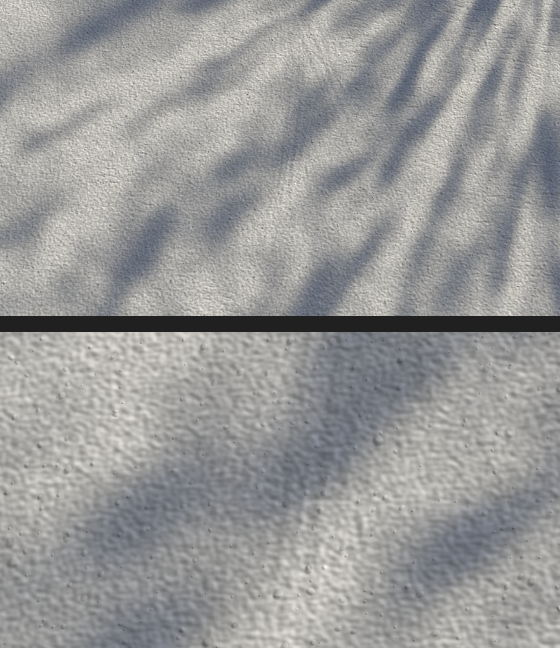
Top: the whole. Bottom: its middle third, enlarged.
Write a Shadertoy shader that draws this texture.

```glsl
// Pale sandy ground with tyre marks, crossed by soft fanning shadows of tree branches.

const vec3 SHADE_COLOR = vec3(0.345, 0.380, 0.448);
const vec3 HALF_COLOR  = vec3(0.550, 0.552, 0.555);
const vec3 SUN_COLOR   = vec3(0.750, 0.740, 0.715);

const vec2  HUB = vec2(1.85, 1.55);        // where the boughs meet, off canvas
const vec2  FAN = vec2(0.22, 1.68);        // angular range of the boughs
const int   BOUGHS = 17;
const float BOUGH_WIDTH = 0.033;
const float DAPPLE = 0.40;
const vec2  LIGHT_DIR = vec2(0.75, 0.66);
const float GRAIN = 0.135;
const float SPECKLE = 0.13;
const float PEBBLE_GRID = 34.0;
const float PEBBLE_SHARE = 0.28;
const vec2  STROKE_CELL = vec2(0.062, 0.021);
const float STROKE_DEPTH = 0.13;
const float RUT_DEPTH = 0.12;

vec2 hash2(vec2 p) {
    vec3 q = fract(vec3(p.xyx) * vec3(0.1031, 0.1030, 0.0973));
    q += dot(q, q.yzx + 33.33);
    return fract((q.xx + q.yz) * q.zy);
}

float corner(vec2 cell, vec2 offset) {
    float angle = 6.2832 * hash2(cell).x;
    return dot(vec2(cos(angle), sin(angle)), offset);
}

float gradientNoise(vec2 p) {
    vec2 i = floor(p), f = fract(p), e = vec2(1.0, 0.0);
    vec2 u = f * f * f * (f * (f * 6.0 - 15.0) + 10.0);
    return mix(mix(corner(i, f), corner(i + e, f - e), u.x),
               mix(corner(i + e.yx, f - e.yx), corner(i + 1.0, f - 1.0), u.x), u.y);
}

// Fraction of sunlight that passes between the boughs.
float sunlight(vec2 p) {
    vec2 d = HUB - p;
    float r = length(d), angle = atan(d.y, d.x), light = 1.0;
    for (int i = 0; i < BOUGHS; i++) {
        float id = float(i);
        vec2 h = hash2(vec2(id, 17.0)), k = hash2(vec2(id, 41.0));
        float aim = mix(FAN.x, FAN.y, (id + 0.1 + 0.8 * h.x) / float(BOUGHS));
        float wander = 0.09 * gradientNoise(vec2(r * 1.5, id * 7.3 + 0.4))
                     + 0.02 * gradientNoise(vec2(r * 6.0, id * 3.7 + 0.6));
        float width = BOUGH_WIDTH * mix(0.7, 1.5, h.y) * (0.4 + 0.6 * r);
        float across = (angle - aim - wander) * r / width;
        float gaps = smoothstep(-0.45, 0.25, gradientNoise(vec2(r * 3.0 + id * 3.1, id * 5.1 + 0.3)));
        light *= 1.0 - mix(0.4, 0.82, k.x) * gaps * exp(-across * across);
    }
    // Foliage: long blurs along the fan, broken by smaller gaps
    float leaves = gradientNoise(vec2(angle * 10.0, r * 3.0))
                 + 0.6 * gradientNoise(vec2(angle * 19.0, r * 8.0) + 4.7);
    float density = DAPPLE * mix(1.35, 0.85, smoothstep(0.7, 1.6, r));
    return light * (1.0 - density * smoothstep(-0.35, 0.45, leaves));
}

// Height of the sand surface.
float sandHeight(vec2 p) {
    return 0.7 * gradientNoise(p * vec2(38.0, 47.0))
         + 0.8 * gradientNoise(p * vec2(83.0, 97.0) + 7.0)
         + 0.9 * gradientNoise(p * vec2(140.0, 160.0) + 19.0);
}

// Scattered stones: bright toward the light, with a small shadow behind.
float pebbles(vec2 p, float grid) {
    p += 0.02 * vec2(gradientNoise(p * 11.0), gradientNoise(p * 11.0 + 31.0));
    vec2 g = p * grid, cell = floor(g);
    vec2 h = hash2(cell + grid), k = hash2(cell + 91.0 + grid);
    float radius = mix(0.06, 0.16, k.y * k.y);
    vec2 d = fract(g) - mix(vec2(0.25), vec2(0.75), h);
    float body = 1.0 - smoothstep(radius * 0.6, radius * 1.2, length(d));
    float shadow = 1.0 - smoothstep(radius * 0.5, radius * 1.4, length(d + LIGHT_DIR * radius));
    float shade = body * (0.04 + 0.12 * dot(d, LIGHT_DIR) / radius) - 0.18 * shadow * (1.0 - body);
    return shade * step(k.x, PEBBLE_SHARE);
}

// Patches of short, nearly level tread prints.
float treadStrokes(vec2 p) {
    vec2 q = vec2(p.x - 0.16 * p.y, p.y + 0.13 * p.x + 0.02 * gradientNoise(p * 6.0));
    vec2 g = q / STROKE_CELL;
    g.x += hash2(vec2(floor(g.y), 5.0)).x;
    vec2 h = hash2(floor(g) + 53.0), f = fract(g) - 0.5;
    f.y += 0.3 * (h.y - 0.5) + 0.25 * f.x * (h.x - 0.5);
    float ends = 1.0 - smoothstep(0.15, 0.42, abs(f.x));
    float groove = exp(-f.y * f.y * 70.0) - 0.6 * exp(-(f.y + 0.24) * (f.y + 0.24) * 75.0);
    float patches = smoothstep(0.10, 0.38, gradientNoise(p * 4.3 + 2.6) + 0.28 * (p.x - 0.85));
    return -STROKE_DEPTH * groove * ends * patches * step(0.5, h.x);
}

// Fine parallel lines drawn along a wheel track.
float rut(vec2 p, vec2 center, vec2 dir, float width) {
    vec2 d = p - center;
    float along = dot(d, dir), across = dot(d, vec2(-dir.y, dir.x));
    float lines = gradientNoise(vec2(across * 85.0, along * 5.0));
    float extent = exp(-across * across / (width * width) - along * along * 9.0);
    return RUT_DEPTH * lines * extent;
}

void mainImage(out vec4 fragColor, in vec2 fragCoord) {
    vec2 p = fragCoord / iResolution.y;

    // Ground relief, finer toward the far edge
    vec2 s = p * (0.90 + 0.20 * p.y);
    float relief = GRAIN * (sandHeight(s) - sandHeight(s + LIGHT_DIR * 0.005));
    relief += SPECKLE * gradientNoise(s * vec2(118.0, 131.0) + 43.0);
    relief += pebbles(p, PEBBLE_GRID) + pebbles(p, PEBBLE_GRID * 1.7) + treadStrokes(p);
    relief += rut(p, vec2(1.03, 0.74), vec2(0.37, -0.93), 0.07);
    relief += rut(p, vec2(0.91, 0.50), vec2(-0.12, -0.99), 0.06);
    relief += 0.05 * gradientNoise(p * vec2(13.0, 20.0));

    // Light and colour
    float light = sunlight(p);
    vec3 color = mix(SHADE_COLOR, HALF_COLOR, smoothstep(0.0, 0.6, light));
    color = mix(color, SUN_COLOR, smoothstep(0.35, 0.97, light));
    color *= 1.0 + relief * mix(1.0, 1.3, light);
    fragColor = vec4(clamp(color, 0.0, 1.0), 1.0);
}
```
